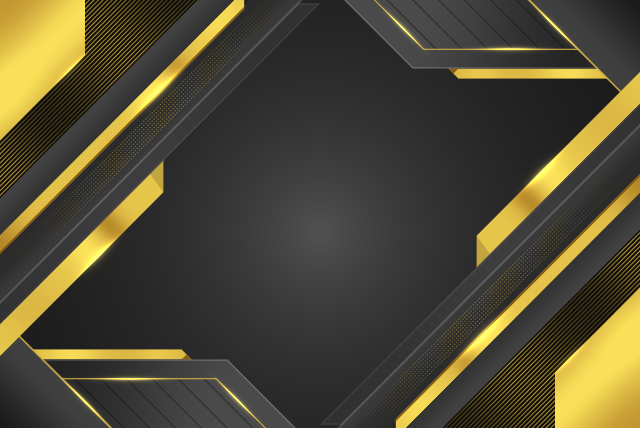
This background is drawn by a Shadertoy shader. Its source:

```glsl
const vec3 BRONZE = vec3(0.62, 0.42, 0.09);
const vec3 GOLD = vec3(0.84, 0.69, 0.25);
const vec3 BRIGHT = vec3(0.98, 0.88, 0.35);

float pixel;

// Coverage of a shape from its signed distance
float fill(float d) { return clamp(0.5 - d / pixel, 0.0, 1.0); }

float band(float v, float lo, float hi) { return max(lo - v, v - hi); }

// Distance to a diagonal band, where v changes by sqrt(2) per unit
float slant(float v, float lo, float hi) { return 0.7071 * band(v, lo, hi); }

float stroke(float d, float width) {
    return clamp((width - abs(d)) / pixel + 0.5, 0.0, 1.0) * min(1.0, 2.0 * width / pixel);
}

float bump(float v, float center, float width) {
    float k = (v - center) / width;
    return exp(-k * k);
}

vec3 metal(float k) {
    return k < 0.5 ? mix(BRONZE, GOLD, 2.0 * k) : mix(GOLD, BRIGHT, min(2.0 * k - 1.0, 1.0));
}

// Elongated highlight along a unit direction
float glint(vec2 p, vec2 dir, float len, float width) {
    float along = dot(p, dir), across = dot(p, vec2(-dir.y, dir.x));
    return bump(along, 0.0, len) * exp(-abs(across) / width);
}

void paint(inout vec3 col, vec3 paintColor, float d) { col = mix(col, paintColor, fill(d)); }

// Framed panel in the lower corner
void cornerPanel(inout vec3 col, vec2 p) {
    float s = p.x + p.y, t = p.x - p.y;
    float outer = max(430.0 - p.y, slant(t, -379.0, -157.0));
    float inner = max(453.0 - p.y, slant(t, -379.0, -193.5));

    // Gold bar with a shaded tip
    float bar = max(band(p.y, 418.0, 430.0), slant(t, -379.0, -200.0));
    float barShade = 0.55 + 0.4 * bump(p.x, 85.0, 35.0) + 0.2 * bump(p.x, 190.0, 25.0);
    paint(col, metal(barShade), bar);
    paint(col, BRONZE * 0.85, max(bar, 0.7071 * (648.0 - s)));

    // Frame and ribbed inset
    paint(col, vec3(mix(0.14, 0.29, smoothstep(60.0, 300.0, p.x))), outer);
    paint(col, vec3(mix(0.16, 0.29, smoothstep(80.0, 270.0, p.x))), inner);
    float rib = (mod(t + 379.0, 31.0) - 15.5) * 0.7071;
    col *= 1.0 - 0.4 * fill(inner) * stroke(rib, 0.6);
    col += 0.14 * stroke(outer + 0.8, 0.8) * step(-378.0, t);

    // Plain triangle beside the frame
    float corner = 0.7071 * (t + 379.0);
    paint(col, vec3(mix(0.10, 0.25, smoothstep(-520.0, -390.0, t))), corner);

    // Gold trim and its sparkles
    float trim = max(stroke(corner, 1.0), stroke(inner, 0.7) * step(-379.0, t));
    col = mix(col, GOLD, trim * 0.9);
    vec2 down = vec2(0.7071);
    float shine = glint(p - vec2(155.0, 453.5), vec2(1.0, 0.0), 32.0, 1.6)
                + glint(p - vec2(284.0, 478.0), down, 23.0, 1.5)
                + glint(p - vec2(102.0, 480.0), down, 25.0, 1.5);
    col += BRIGHT * 0.85 * shine;
}

// Stack of diagonal strips in the upper corner
void diagonalStack(inout vec3 col, vec2 p) {
    float s = p.x + p.y, t = p.x - p.y;
    vec2 rise = vec2(0.7071, -0.7071);

    // Lower gold strip with a folded end
    float ribbon = max(slant(s, 388.0, 426.0), p.x - 196.0);
    float ribbonShade = 0.72 + 0.3 * bump(t, -195.0, 35.0) - 0.5 * bump(t, -140.0, 28.0)
                      - 0.15 * bump(t, -330.0, 50.0);
    paint(col, metal(ribbonShade), ribbon);
    float fold = 0.8 * (180.0 - p.x + 0.73 * (p.y - 208.0));
    col *= 1.0 - 0.16 * fill(max(ribbon, fold));
    col += BRIGHT * 0.6 * glint(p - vec2(119.0, 306.0), rise, 24.0, 3.0);

    // Grey ledge and dotted strip
    float ledge = max(slant(s, 362.0, 388.0), 4.0 - p.y);
    paint(col, vec3(0.19 + 0.05 * bump(t, -60.0, 220.0)), ledge);
    float dotted = slant(s, 300.0, 362.0);
    paint(col, vec3(0.17 + 0.06 * smoothstep(325.0, 362.0, s)), dotted);
    col += 0.10 * stroke((s - 362.0) * 0.7071, 1.2);
    col += 0.07 * stroke(ledge + 0.7, 0.7);
    vec2 cell = mod(vec2(s, t), 5.0) - 2.5;
    float dots = fill(0.7071 * length(cell) - 0.75) * fill(slant(s, 316.0, 350.0));
    col = mix(col, GOLD, 0.5 * dots * bump(t, 40.0, 220.0));

    // Slim gold strip
    float slim = max(slant(s, 281.0, 304.0), p.x - 293.0);
    float slimShade = 0.7 + 0.35 * bump(t, 70.0, 45.0) - 0.4 * bump(t, 130.0, 28.0)
                    + 0.25 * bump(t, 240.0, 50.0) - 0.5 * bump(t, -300.0, 65.0);
    paint(col, metal(slimShade), slim);
    paint(col, BRONZE * 0.8, max(slim, 0.7071 * (301.0 - s)));
    col += BRIGHT * 0.7 * glint(p - vec2(192.0, 109.0), rise, 28.0, 3.0);

    // Grey strip, then fine gold lines on black
    paint(col, vec3(0.20 + 0.06 * smoothstep(282.0, 237.0, s)), slant(s, 237.0, 281.0));
    float hatch = 0.7071 * (s - 237.0);
    paint(col, vec3(0.06, 0.055, 0.04), hatch);
    float lines = stroke((mod(s, 5.5) - 2.75) * 0.7071, 0.65) * fill(hatch);
    float fade = 0.25 + 0.6 * bump(t, -210.0, 75.0) + 0.55 * bump(t, 80.0, 90.0);
    col = mix(col, GOLD, lines * min(fade, 1.0));

    // Solid gold corner
    float plate = max(p.x - 102.0, 0.7071 * (s - 168.0));
    float plateShade = 0.3 + 0.7 * bump(s, 115.0, 55.0) + 0.12 * bump(t, -100.0, 60.0);
    paint(col, metal(plateShade), plate);
    col += BRIGHT * 0.5 * glint(p - vec2(85.0, 83.0), rise, 22.0, 2.0);
}

void mainImage(out vec4 fragColor, in vec2 fragCoord) {
    vec2 canvas = vec2(768.0, 512.0);
    vec2 p = fragCoord / iResolution.xy * canvas;
    p.y = canvas.y - p.y;
    pixel = canvas.x / iResolution.x;

    // Radial backdrop
    float radius = length(p - vec2(384.0, 278.0));
    vec3 col = vec3(0.07 + 0.25 * exp(-radius / 210.0));

    // Both halves share one design, turned by half a circle
    if (p.x > 384.0) p = canvas - p;
    cornerPanel(col, p);
    diagonalStack(col, p);
    fragColor = vec4(clamp(col, 0.0, 1.0), 1.0);
}
```
